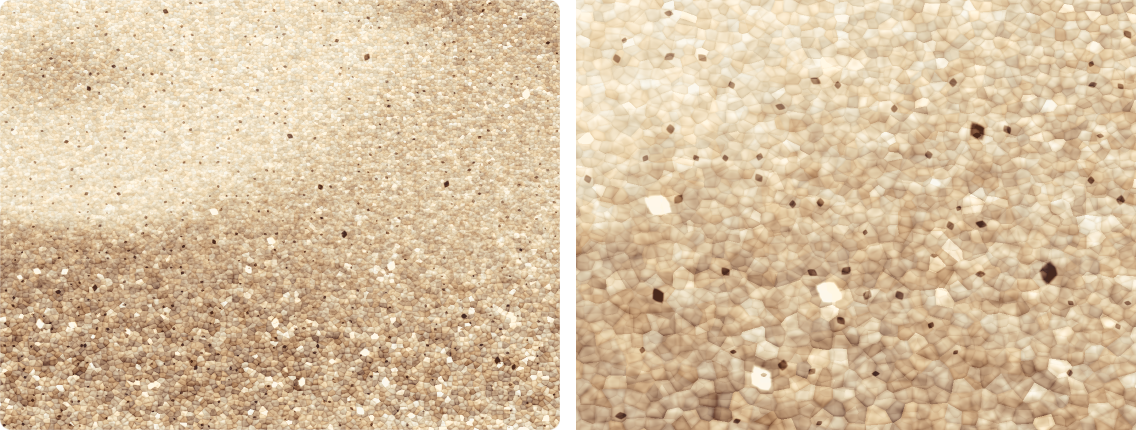
Left, the full canvas; right, a detail of the centre.
Write a Shadertoy shader that draws this texture.

```glsl
// Sunlit beach sand: soft dunes covered in coarse grains that shrink with distance.

vec2 hash2(vec2 p) {
    p = vec2(dot(p, vec2(127.1, 311.7)), dot(p, vec2(269.5, 183.3)));
    return fract(sin(p) * 43758.545);
}

float gradientNoise(vec2 p) {
    vec2 i = floor(p), f = p - i;
    vec2 u = f * f * (3.0 - 2.0 * f);
    vec2 e = vec2(1, 0);
    float a = dot(hash2(i) * 2.0 - 1.0, f);
    float b = dot(hash2(i + e.xy) * 2.0 - 1.0, f - e.xy);
    float c = dot(hash2(i + e.yx) * 2.0 - 1.0, f - e.yx);
    float d = dot(hash2(i + e.xx) * 2.0 - 1.0, f - e.xx);
    return mix(mix(a, b, u.x), mix(c, d, u.x), u.y);
}

// Cellular grains: x = tone with relief, y = hue shift
vec2 grains(vec2 p) {
    vec2 cell = floor(p), id = cell, toCentre = vec2(0);
    float nearest = 9.0, second = 9.0;
    for (int j = -1; j <= 1; j++)
    for (int i = -1; i <= 1; i++) {
        vec2 c = cell + vec2(i, j);
        vec2 r = c + hash2(c) - p;
        float d = length(r);
        if (d < nearest) {
            second = nearest;
            nearest = d;
            id = c;
            toCentre = r;
        } else second = min(second, d);
    }
    vec2 h = hash2(id + 17.3);
    float gap = smoothstep(0.0, 0.35, second - nearest);
    float glint = smoothstep(0.93, 0.97, h.x);
    float tone = 1.7 * h.x - 0.85 + 0.8 * (gap - 0.65) - 0.8 * toCentre.y + glint;
    return vec2(tone, h.y * 2.0 - 1.0);
}

// Sparse angular flecks, one at most per cell
float flecks(vec2 p, float share, float radius) {
    vec2 cell = floor(p);
    vec2 h = hash2(cell + 41.7), k = hash2(cell + 83.1);
    vec2 r = p - cell - 0.25 - 0.5 * h;
    float turn = 6.28 * k.x;
    r = mat2(cos(turn), sin(turn), -sin(turn), cos(turn)) * r;
    r.x *= 0.75;
    float d = mix(length(r), abs(r.x) + abs(r.y), 0.5);
    float size = radius * (0.55 + 0.6 * h.y);
    return step(k.y, share) * (1.0 - smoothstep(0.7 * size, 1.15 * size, d));
}

float patchAt(vec2 p, vec2 centre, vec2 size) {
    vec2 r = (p - centre) / size;
    return exp(-dot(r, r));
}

// Tone ramp from deep shadow to white glint
vec3 sandColour(float tone) {
    vec3 ramp[8] = vec3[8](
        vec3(0.28, 0.16, 0.12), vec3(0.46, 0.30, 0.22),
        vec3(0.60, 0.45, 0.34), vec3(0.72, 0.58, 0.45),
        vec3(0.81, 0.69, 0.55), vec3(0.88, 0.80, 0.66),
        vec3(0.95, 0.89, 0.78), vec3(1.00, 0.97, 0.91));
    vec3 colour = ramp[0];
    for (int i = 1; i < 8; i++)
        colour = mix(colour, ramp[i], clamp(tone + 2.0 - float(i), 0.0, 1.0));
    return colour;
}

vec3 sand(vec2 p) {
    // Dune light: a bright hollow at upper left above a shaded slope
    float wobble = 0.05 * gradientNoise(p * 5.0) + 0.02 * gradientNoise(p * 17.0);
    float crest = 0.49 + 0.9 * pow(max(p.x - 0.3, 0.0), 2.0) + wobble;
    float blur = mix(0.045, 0.15, smoothstep(0.3, 0.9, p.x));
    float lit = smoothstep(-blur, blur, p.y - crest);
    float slope = mix(2.5, 3.9, smoothstep(0.2, 0.75, p.y + 0.25 * (p.x - 0.6) + wobble));
    slope += 0.4 * smoothstep(0.5, 1.0, p.x) * (1.0 - p.y);
    slope += 0.8 * (1.0 - smoothstep(0.0, 0.1, p.y + wobble));
    float hollow = patchAt(p, vec2(0.13, 0.83), vec2(0.17, 0.08));
    float ridge = patchAt(p, vec2(1.0, 0.98), vec2(0.15, 0.045));
    float corner = patchAt(p, vec2(1.28, 0.92), vec2(0.13, 0.06));
    float tone = mix(slope, 4.95, lit) - 1.6 * hollow - 1.7 * ridge - 0.7 * corner;

    // Grain relief, coarse in front and fine behind
    float far = smoothstep(0.1, 0.9, p.y);
    vec2 grain = mix(grains(p * vec2(76, 88)), grains(p * vec2(112, 140) + 31.0), far);
    float clumps = gradientNoise(p * mix(vec2(24, 34), vec2(36, 56), far));
    float grit = gradientNoise(p * vec2(130, 165) + 7.0);
    float contrast = mix(mix(1.5, 1.15, far), 0.8, lit) + 0.3 * (hollow + ridge);
    tone += contrast * (grain.x + 1.5 * clumps + 1.5 * grit);

    // Dark mineral specks and pale shell flakes
    tone -= 3.2 * flecks(p * vec2(46, 54), 0.17, 0.17);
    tone -= 4.5 * flecks(p * 17.0 + 5.0, 0.06, 0.11);
    tone += 5.0 * flecks(p * 15.0 + 9.0, 0.13 * (1.0 - far), 0.13);

    vec3 colour = sandColour(tone);
    return colour + grain.y * vec3(0.025, 0.0, -0.03);
}

void mainImage(out vec4 fragColor, in vec2 fragCoord) {
    // Four samples per pixel
    vec3 colour = vec3(0);
    for (int k = 0; k < 4; k++) {
        vec2 offset = vec2(k % 2, k / 2) * 0.5 - 0.25;
        colour += 0.25 * sand((fragCoord + offset) / iResolution.y);
    }

    // White rounded corners
    vec2 halfSize = 0.5 * iResolution.xy / iResolution.y;
    vec2 q = abs(fragCoord / iResolution.y - halfSize) - halfSize + 0.027;
    float border = length(max(q, 0.0)) - 0.027;
    float pixel = 1.0 / iResolution.y;
    colour = mix(colour, vec3(1), smoothstep(-pixel, pixel, border));
    fragColor = vec4(clamp(colour, 0.0, 1.0), 1.0);
}
```
